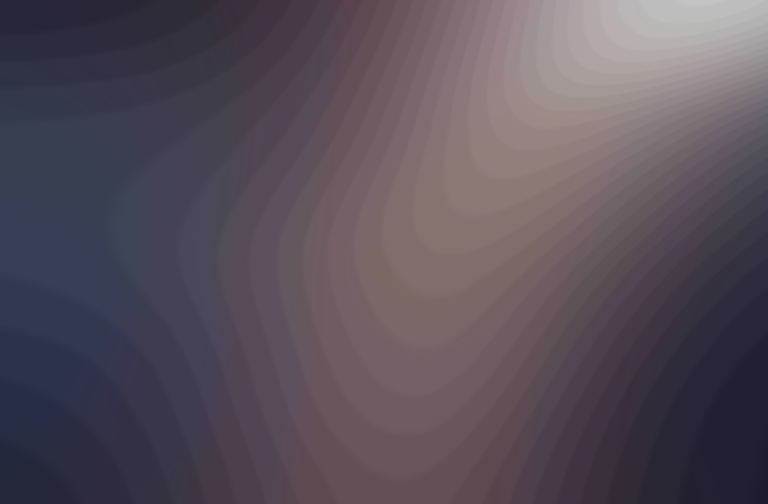
Write a Shadertoy shader that draws this background.

```glsl
// A soft, finely stepped ridge of warm light bending up to a pale glow between dusky blue sides.

const int STOPS = 5; // evenly spaced from the bottom edge to the top edge

// Colour along the crest of the light
const vec3 CREST[STOPS] = vec3[STOPS](
    vec3(0.40, 0.31, 0.34), vec3(0.46, 0.375, 0.395), vec3(0.52, 0.44, 0.43),
    vec3(0.60, 0.535, 0.53), vec3(0.76, 0.76, 0.75));

// Shade that the light fades into on each side
const vec3 LEFT_SHADE[STOPS] = vec3[STOPS](
    vec3(0.125, 0.14, 0.215), vec3(0.16, 0.18, 0.285), vec3(0.20, 0.24, 0.335),
    vec3(0.215, 0.235, 0.30), vec3(0.13, 0.14, 0.20));
const vec3 RIGHT_SHADE[STOPS] = vec3[STOPS](
    vec3(0.11, 0.105, 0.17), vec3(0.11, 0.105, 0.18), vec3(0.13, 0.13, 0.21),
    vec3(0.19, 0.205, 0.29), vec3(0.35, 0.36, 0.40));

// Crest position, left falloff and right falloff, in canvas widths
const vec3 PROFILE[STOPS] = vec3[STOPS](
    vec3(0.52, 0.29, 0.26), vec3(0.545, 0.285, 0.27), vec3(0.59, 0.30, 0.31),
    vec3(0.715, 0.31, 0.315), vec3(0.91, 0.43, 0.32));

// Green and blue absorbed on the left slope, strongest at the top
const vec3 WARM_ABSORPTION = vec3(0.0, 0.09, 0.085);

// Tonal steps: brightness, red difference, blue difference
const vec3 STEP_SIZE = vec3(0.0225, 0.027, 0.032);
const vec3 EDGE_SOFTNESS = vec3(0.12, 0.25, 0.25); // as a share of a step
const vec3 LUMA = vec3(0.299, 0.587, 0.114);

// Catmull-Rom curve through the stops, for height in 0..1
vec3 curve(vec3 stops[STOPS], float height) {
    float position = clamp(height, 0.0, 1.0) * float(STOPS - 1);
    int i = min(int(position), STOPS - 2);
    float t = position - float(i);
    vec3 before = stops[max(i - 1, 0)];
    vec3 start = stops[i];
    vec3 end = stops[i + 1];
    vec3 after = stops[min(i + 2, STOPS - 1)];
    vec3 slope = end - before;
    vec3 bend = 2.0 * before - 5.0 * start + 4.0 * end - after;
    vec3 twist = 3.0 * (start - end) + after - before;
    return start + 0.5 * t * (slope + t * (bend + t * twist));
}

// Rounds to whole steps with softened edges
vec3 softSteps(vec3 value) {
    vec3 edge = clamp(fwidth(value), EDGE_SOFTNESS, vec3(0.5));
    return floor(value) + smoothstep(0.5 - edge, 0.5 + edge, fract(value));
}

// Steps brightness and tint separately, giving contour bands
vec3 bandColor(vec3 color) {
    float luma = dot(color, LUMA);
    vec3 tone = vec3(luma, color.r - luma, color.b - luma);
    tone = softSteps(tone / STEP_SIZE) * STEP_SIZE;
    float red = tone.x + tone.y;
    float blue = tone.x + tone.z;
    float green = (tone.x - LUMA.r * red - LUMA.b * blue) / LUMA.g;
    return vec3(red, green, blue);
}

void mainImage(out vec4 fragColor, in vec2 fragCoord) {
    vec2 uv = fragCoord / iResolution.xy;

    // Signed distance from the crest, scaled by the falloff of its side
    vec3 profile = curve(PROFILE, uv.y);
    float offset = uv.x - profile.x;
    bool onLeft = offset < 0.0;
    float spread = offset / (onLeft ? profile.y : profile.z);
    float light = exp(-spread * spread);

    // Gaussian blend from the side shade to the crest
    vec3 shade = onLeft ? curve(LEFT_SHADE, uv.y) : curve(RIGHT_SHADE, uv.y);
    vec3 color = mix(shade, curve(CREST, uv.y), light);

    // Warm the upper left slope
    float slopeMask = onLeft ? 4.0 * light * (1.0 - light) : 0.0;
    color -= WARM_ABSORPTION * slopeMask * uv.y * uv.y;

    fragColor = vec4(bandColor(color), 1.0);
}
```
